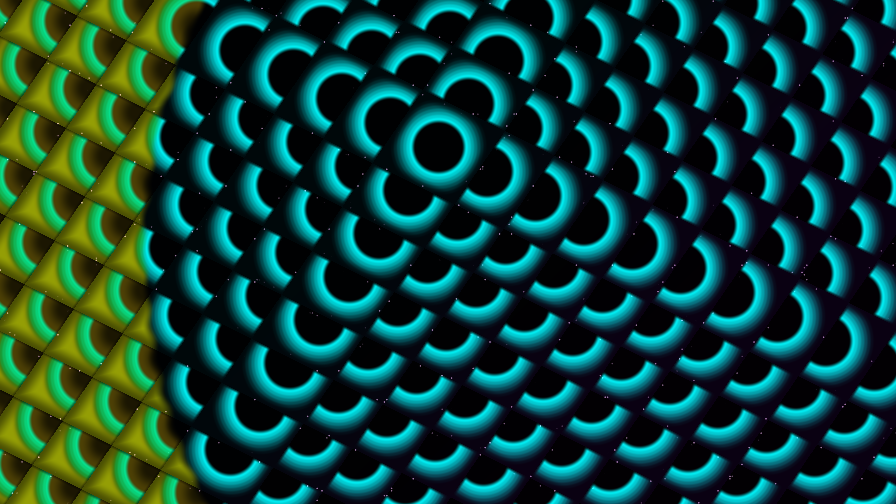
This pattern is drawn by a Shadertoy shader. Its source:

```glsl
float hash(vec2 p) {
    return fract(sin(dot(p, vec2(127.1, 311.7))) * 43758.5453);
}

// Soft staircase used for the banded glow
float bands(float x, float count) {
    x *= count;
    return (floor(x) + smoothstep(0.2, 1.0, fract(x))) / count;
}

void mainImage(out vec4 fragColor, in vec2 fragCoord) {
    vec2 uv = (fragCoord - 0.5 * iResolution.xy) / iResolution.y;
    float pixel = 1.0 / iResolution.y;

    // Slanted lattice around the full ring
    mat2 lattice = mat2(0.096, -0.048, -0.059, -0.0857);
    vec2 grid = inverse(lattice) * (uv - vec2(-0.0185, 0.208));
    vec2 mirrored = abs(grid);

    // Tiles slide outward over their rings, away from the two axes
    float pitch = 1.015;
    vec2 id = max(floor((mirrored - 0.85) / pitch) + 1.0, 0.0);
    vec2 local = mirrored - id;
    vec2 outer = 0.85 + pitch * id - mirrored;
    vec2 inner = mix(vec2(1.0), pitch - outer, step(0.5, id));
    float innerEdge = min(inner.x, inner.y);
    float outerEdge = min(outer.x, outer.y);
    float edge = min(innerEdge, outerEdge);
    float tile = smoothstep(0.0, 0.04 + 12.0 * pixel, innerEdge);
    tile *= smoothstep(0.0, 0.2, outerEdge);
    float radius = length(lattice * (local * sign(grid)));

    // Ring with a sharp inner rim and a stepped outer falloff
    float rim = smoothstep(0.046, 0.056, radius);
    float fall = clamp((radius - 0.054) / 0.044, 0.0, 1.0);
    float stepped = mix(fall, bands(fall, 7.0), 0.7);
    float glow = rim * (1.0 - smoothstep(-0.25, 1.0, stepped)) * 1.12;
    glow *= mix(0.15, 1.0, tile);

    // Dark field with cyan rings
    float lowerRight = smoothstep(-0.3, 0.6, uv.x - uv.y);
    vec3 night = mix(vec3(0.0, 0.03, 0.04), vec3(0.04, 0.005, 0.07), lowerRight);
    night *= 0.15 + 0.85 * smoothstep(0.05, 0.085, radius);
    vec3 color = night + vec3(0.0, 0.93, 0.94) * glow;

    // Olive field with green rings
    float halo = smoothstep(0.06, 0.09, radius);
    vec3 olive = mix(vec3(0.3, 0.25, 0.02), vec3(0.58, 0.62, 0.02), halo);
    olive *= 0.35 + 0.65 * smoothstep(0.012, 0.046, radius);
    olive *= mix(0.5, 1.0, smoothstep(0.0, 0.3, outerEdge));
    olive *= mix(0.6, 1.0, smoothstep(0.0, 0.06, innerEdge));
    float stripe = bands(clamp((radius - 0.052) / 0.026, 0.0, 1.0), 4.0);
    float greenMask = rim * (1.0 - smoothstep(0.07, 0.085, radius));
    vec3 green = mix(vec3(0.01, 0.92, 0.6), vec3(0.12, 0.5, 0.08), stripe);
    olive = mix(olive, green * mix(0.5, 1.0, tile), greenMask);

    // Curved border between the fields
    float border = length(uv - vec2(0.509, 0.0)) - 1.11;
    border += 0.006 * sin(grid.x * 6.283) * sin(grid.y * 6.283);
    color = mix(color, olive, smoothstep(-0.008, 0.012, border));

    // Sparse sparkles along the tile seams
    vec2 dust = uv * 210.0;
    float seed = hash(floor(dust));
    float speck = smoothstep(0.5, 0.15, length(fract(dust) - 0.5));
    float seam = 1.0 - smoothstep(0.02, 0.09, edge);
    color += vec3(0.6, 0.45, 0.6) * speck * seam * step(0.98, seed);

    fragColor = vec4(clamp(color, 0.0, 1.0), 1.0);
}
```
